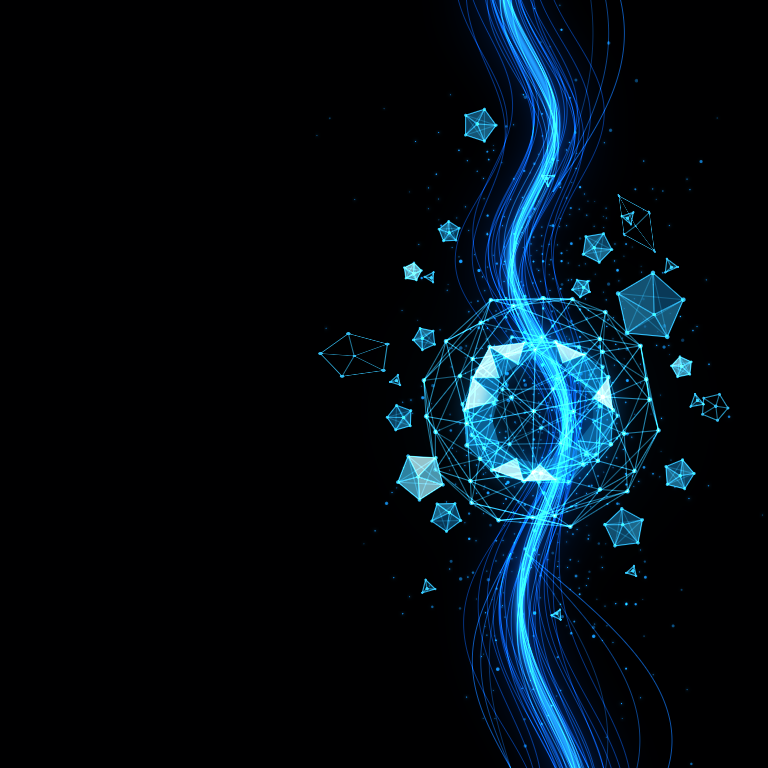
Reproduce this background procedurally as a Shadertoy shader.

```glsl
const float TAU = 6.28318;
const vec3 ICE = vec3(.75, .97, 1);
const vec3 CYAN = vec3(.2, .74, .94);
const vec3 BLUE = vec3(.03, .31, .78);
const vec2 ORB = vec2(.703, .466);

float hash(vec2 p) {
  vec3 q = fract(p.xyx * .1031);
  q += dot(q, q.yzx + 33.33);
  return fract((q.x + q.y) * q.z);
}

vec2 polar(float angle) { return vec2(cos(angle), sin(angle)); }

// Antialiased coverage of a signed distance
float cover(float d) { return clamp(.5 - d * iResolution.y, 0., 1.); }

float segment(vec2 p, vec2 a, vec2 b) {
  vec2 e = b - a;
  return cover(length(p - a - e * clamp(dot(p - a, e) / dot(e, e), 0., 1.)) - .0007);
}

float side(vec2 p, vec2 a, vec2 b) {
  vec2 e = normalize(b - a);
  return e.x * (p.y - a.y) - e.y * (p.x - a.x);
}

// Counterclockwise triangle
float facet(vec2 p, vec2 a, vec2 b, vec2 c) {
  return cover(-min(side(p, a, b), min(side(p, b, c), side(p, c, a))));
}

// Centre line of the stream; t runs from the top down
float streamX(float t) {
  float phase = .5 * TAU * (4.63 * (t - .155) + .18 * sin(5. * (t - .2)));
  return .685 + .035 * t + (.03 + .008 * t) * cos(phase);
}

vec3 stream(vec2 uv) {
  float t = 1. - uv.y, centre = streamX(t);
  float slope = (streamX(t + .002) - centre) / .002;
  float lean = inversesqrt(1. + slope * slope), d = abs(uv.x - centre) * lean;
  vec3 col = CYAN * .6 * exp(-d * d / .00003) + BLUE * .55 * exp(-d / .013)
    + vec3(0, .04, .11) * exp(-d * d / .003);

  // Fine strands, gathered where they cross the orb
  float spread = mix(.07, .03, exp(-pow((t - .56) / .14, 2.)));
  for (int i = 0; i < 32; i++) {
    float h = hash(vec2(i, 3)), k = hash(vec2(i, 8)), s = 2. * h - 1., offset = s * abs(s);
    float x = streamX(t - .06 * (k - .5)) + offset * spread
      + .01 * abs(s) * sin(t * (7. + 9. * k) + 40. * h);
    col += cover(abs(uv.x - x) * lean - .0006)
      * mix(BLUE * .65, CYAN * .6, exp(-9. * abs(offset)));
  }

  // Loose threads swinging away: lower right, lower left, upper right
  float low = (t - .72) / .28, high = (.25 - t) / .25;
  vec3 turn = vec3(1.8, 3.14, 1.9) * vec3(low, low, high);
  for (int i = 0; i < 3; i++) {
    float f = 1. - .22 * float(i);
    vec3 x = vec3(.685, .665, .72) + f * vec3(.19, -.05, .093) * sin(turn);
    vec3 rate = f * vec3(1.22, .56, .71) * cos(turn);
    vec3 gap = abs(uv.x - x) * inversesqrt(1. + rate * rate) - .0006;
    float threads = step(0., low) * (cover(gap.x) + cover(gap.y)) + step(0., high) * cover(gap.z);
    col += vec3(.05, .34, .7) * f * threads;
  }
  return col;
}

vec3 dust(vec2 uv, float cells) {
  vec2 id = floor(uv * cells), rnd = vec2(hash(id + cells), hash(id + 71.));
  vec2 p = (id + .2 + .6 * rnd) / cells, away = (p - vec2(.71, .48)) / vec2(.12, .27);
  float d = length(uv - p), shown = step(hash(id + 19.), .8 * exp(-dot(away, away)));
  float spot = cover(d - .0006 - .0018 * pow(rnd.x, 4.)) + .3 * exp(-d / .0015);
  return shown * (.3 + .7 * rnd.y) * spot * vec3(.08, .55, .9);
}

// Linked points on a sphere, seen through
float web(vec2 p, int count, float radius, float reach) {
  if (length(p) > radius * 1.05) return 0.;
  vec3 node[40];
  float light = 0.;
  for (int i = 0; i < count; i++) {
    float y = 1. - (2. * float(i) + 1.) / float(count);
    vec2 ring = sqrt(1. - y * y) * polar(2.39996 * float(i));
    node[i] = vec3(mat2(.8, .6, -.6, .8) * vec2(ring.x, y), ring.y);
    vec2 a = node[i].xy * radius;
    light += cover(length(p - a) - .0028);
    for (int j = 0; j < i; j++)
      if (distance(node[i], node[j]) < reach)
        light += (.6 + .2 * node[i].z) * segment(p, a, node[j].xy * radius);
  }
  return light;
}

// Faceted polygon with spokes to an inner hub
void gem(inout vec3 col, vec2 p, float r, int sides, float turn, float fill, float shine) {
  if (length(p) > r + .005) return;
  vec2 hub = r * .5 * (vec2(hash(vec2(turn, 1)), hash(vec2(turn, 2))) - .5);
  float wire = cover(length(p - hub) - .002), arc = TAU / float(sides);
  vec3 dark = mix(vec3(.02, .22, .36), CYAN * .8, shine), pale = mix(CYAN, ICE, shine);
  for (int i = 0; i < sides; i++) {
    float angle = turn + arc * float(i), glint = hash(vec2(i, turn * 9.));
    vec2 a = r * polar(angle), b = r * polar(angle + arc);
    col = mix(col, mix(dark, pale, glint * (.5 + .5 * shine)), fill * facet(p, hub, a, b));
    wire += .8 * segment(p, a, b) + .6 * segment(p, a, hub) + cover(length(p - a) - .001 - .04 * r);
    wire += .25 * fill * segment(p, a, r * polar(angle + 2. * arc));
  }
  col += CYAN * min(wire, 1.);
}

// Ring of crystal facets inside the orb
void crystal(inout vec3 col, vec2 p) {
  if (length(p) > .115) return;
  for (int i = 0; i < 14; i++) {
    vec2 o[2], n[2];
    for (int k = 0; k < 2; k++) {
      float id = float((i + k) % 14), angle = TAU * id / 14.;
      o[k] = (.09 + .018 * hash(vec2(id, 5))) * polar(angle);
      n[k] = (.054 + .018 * hash(vec2(id, 6))) * polar(angle + TAU / 28.);
    }
    bool lit = (i < 7 && i % 2 == 0) || i == 5 || i == 9 || i == 10;
    vec3 face = lit ? mix(CYAN, ICE, smoothstep(.055, .085, length(p))) : vec3(.07, .5, .74);
    col = mix(col, face, (lit ? .92 : .6) * facet(p, o[0], o[1], n[0]));
    col = mix(col, vec3(.08, .5, .74), (.3 + .6 * hash(vec2(i, 7))) * facet(p, n[0], o[1], n[1]));
    float wire = segment(p, o[0], o[1]) + segment(p, o[0], n[0]) + segment(p, n[0], o[1]);
    col += CYAN * (.6 * wire + cover(length(p - o[0]) - .0028));
  }
}

void mainImage(out vec4 fragColor, in vec2 fragCoord) {
  vec2 uv = fragCoord / iResolution.y, p = uv - ORB;
  float r = length(p);
  vec3 col = vec3(0, 0, .003) + vec3(0, .045, .085) * exp(-r * r / .016);
  col += stream(uv) + dust(uv, 45.) + dust(uv, 83.);
  col += vec3(.01, .16, .26) * exp(-pow((r - .08) / .025, 2.));
  crystal(col, p);
  col += CYAN * (web(p, 40, .157, .92) + .6 * web(p, 26, .102, 1.1));

  // Floating gems: centre and radius, the brightest first
  vec3 gems[14] = vec3[14](
    vec3(.537, .646, .012), vec3(.888, .522, .014), vec3(.548, .38, .031), vec3(.624, .837, .022),
    vec3(.585, .698, .014), vec3(.553, .559, .015), vec3(.777, .678, .02), vec3(.846, .6, .045),
    vec3(.521, .456, .017), vec3(.581, .328, .02), vec3(.884, .382, .02), vec3(.813, .312, .026),
    vec3(.757, .625, .012), vec3(.93, .47, .018));
  for (int i = 0; i < 14; i++)
    gem(col, uv - gems[i].xy, gems[i].z, 5, 1.4 + .37 * float(i), i == 13 ? 0. : .8, i < 3 ? 1. : .1);

  // Two open nets and small scattered shards
  gem(col, (uv - vec2(.464, .537)) * vec2(1, 1.6), .047, 5, 3.05, 0., 0.);
  vec2 q = mat2(.5, .87, -.87, .5) * (uv - vec2(.829, .709));
  gem(col, q * vec2(1, 2), .043, 4, .1, 0., 0.);
  for (int i = 0; i < 9; i++) {
    float h = hash(vec2(i, 12));
    vec2 c = ORB + vec2(.17 + .04 * h, .2 + .15 * h) * polar(2.4 * float(i) + .6);
    gem(col, uv - c, .005 + .006 * h, 3, 7. * h, .25, .1);
  }
  fragColor = vec4(clamp(col, 0., 1.), 1);
}
```
